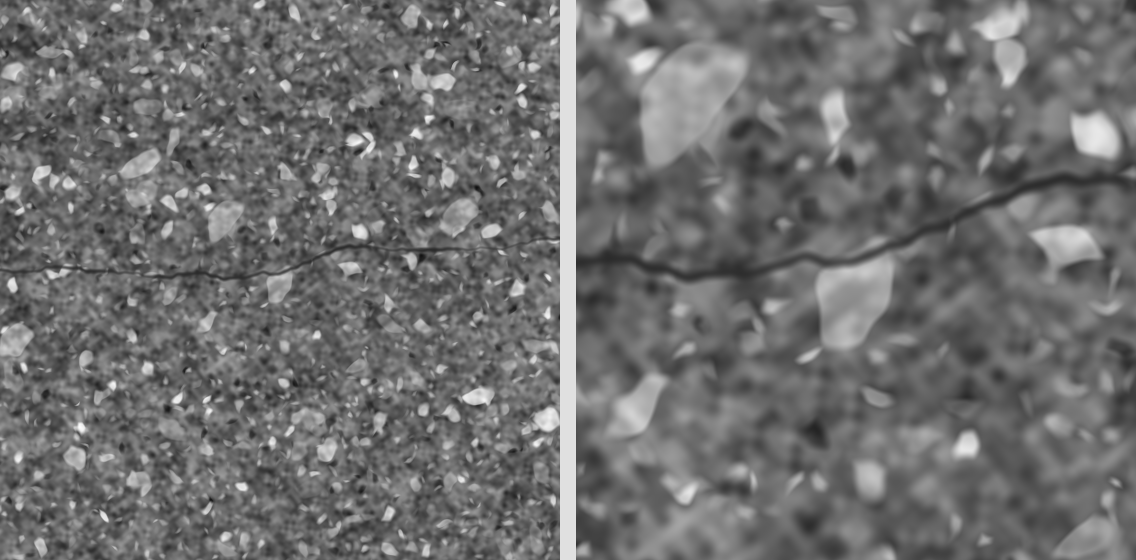
Left, the full canvas; right, a detail of the centre.
Give the GLSL for this texture, as a three.js fragment shader.

```glsl
// Greyscale section of a fine-grained rock: a mottled matrix with scattered pale
// rounded grains, small dark pores and one thin wandering crack across the middle.
// Noise octaves make the matrix; jittered cells of soft polygons make the grains.

varying vec2 vUv;

const float MATRIX_GREY = 0.392;
const float COARSE_MOTTLE = 0.13;
const float MEDIUM_MOTTLE = 0.24;
const float FINE_MOTTLE = 0.21;
const float GRAIN_MOTTLE = 0.75;   // share of the matrix mottle kept inside grains
const float EDGE = 0.0037;         // half width of the soft grain outline
const float CORNER_POWER = 7.0;    // higher gives sharper grain corners
const float OUTLINE_WARP = 0.009;
const float CRACK_GREY = 0.16;
const float CRACK_HEIGHT = 0.521;
const float CRACK_RISE = 0.036;
const float CRACK_WIDTH = 0.0056;
const float TAU = 6.2831853;

float hash(vec2 p) {
  vec3 q = fract(p.xyx * 0.1031);
  q += dot(q, q.yzx + 33.33);
  return fract((q.x + q.y) * q.z);
}

float noise(vec2 p) {
  vec2 i = floor(p);
  vec2 f = fract(p);
  f = f * f * (3.0 - 2.0 * f);
  float low = mix(hash(i), hash(i + vec2(1.0, 0.0)), f.x);
  float high = mix(hash(i + vec2(0.0, 1.0)), hash(i + vec2(1.0, 1.0)), f.x);
  return mix(low, high, f.y);
}

vec2 rotate(vec2 p, float angle) {
  float c = cos(angle);
  float s = sin(angle);
  return vec2(c * p.x - s * p.y, s * p.x + c * p.y);
}

// Signed mottle around zero; each octave is turned to hide its lattice.
float mottle(vec2 p) {
  float coarse = noise(rotate(p, 0.5) * 28.0 + 11.0) - 0.5;
  float medium = noise(rotate(p, 0.2) * vec2(66.0, 84.0) + 137.0) - 0.5;
  float fine = noise(rotate(p, 0.9) * 124.0 + 271.0) - 0.5;
  return COARSE_MOTTLE * coarse + MEDIUM_MOTTLE * medium + FINE_MOTTLE * fine;
}

// Approximate distance to a six-sided polygon with rounded corners.
float pebble(vec2 p, float radius, vec2 id) {
  float sum = 0.000001;
  for (int k = 0; k < 6; k++) {
    float side = float(k);
    float angle = TAU * (side + 0.5 * hash(id + side * 7.3 + 3.1)) / 6.0;
    float reach = radius * mix(0.75, 1.2, hash(id + side * 5.7 + 41.0));
    float push = max(dot(p, vec2(cos(angle), sin(angle))) / reach, 0.0);
    sum += pow(push + 0.0001, CORNER_POWER);
  }
  return (pow(sum, 1.0 / CORNER_POWER) - 1.0) * radius;
}

// Lays one size class of grains over the grey; radius is in cell units.
float addGrains(float grey, vec2 p, float cells, float density,
                vec2 radius, vec2 tone, float texture) {
  vec2 home = floor(p * cells);
  for (int y = -1; y <= 1; y++) {
    for (int x = -1; x <= 1; x++) {
      vec2 cell = home + vec2(float(x), float(y));
      vec2 id = cell + cells * 3.7 + 50.0;
      if (hash(id) < density) {
        vec2 jitter = vec2(hash(id + 17.3), hash(id + 29.9));
        vec2 offset = p * cells - cell - mix(vec2(0.2), vec2(0.8), jitter);
        offset = rotate(offset, TAU * hash(id + 61.7));
        offset *= vec2(0.9, mix(1.0, 1.75, hash(id + 83.1)));
        float size = mix(radius.x, radius.y, hash(id + 97.5));
        float d = pebble(offset, size, id) / cells;
        float cover = 1.0 - smoothstep(-EDGE, EDGE, d);
        cover *= mix(0.75, 1.0, hash(id + 113.9));
        float shade = mix(tone.x, tone.y, hash(id + 131.3));
        grey = mix(grey, shade + GRAIN_MOTTLE * texture, cover);
      }
    }
  }
  return grey;
}

// Coverage of the crack, which thins and fades along its length.
float crack(vec2 p) {
  float height = CRACK_HEIGHT + CRACK_RISE * smoothstep(0.4, 0.72, p.x);
  height += 0.03 * (noise(vec2(p.x * 8.0, 5.0)) - 0.5);
  height += 0.010 * (noise(vec2(p.x * 30.0, 9.0)) - 0.5);
  height += 0.005 * (noise(vec2(p.x * 85.0, 33.0)) - 0.5);
  float vary = noise(vec2(p.x * 13.0, 21.0));
  float width = CRACK_WIDTH * mix(0.65, 1.3, vary);
  float line = 1.0 - smoothstep(0.0, width, abs(p.y - height));
  return line * mix(0.35, 1.0, vary);
}

void main() {
  vec2 p = vUv;
  float texture = mottle(p);
  float grey = MATRIX_GREY + texture;

  // Warp the plane slightly so grain outlines are uneven.
  vec2 warp = vec2(noise(p * 60.0 + 19.0), noise(p * 60.0 + 67.0)) - 0.5;
  vec2 q = p + OUTLINE_WARP * warp;

  // Faint ghost grains and pores, then pale grains from small to large.
  grey = addGrains(grey, q, 14.0, 0.16, vec2(0.20, 0.36), vec2(0.44, 0.56), texture);
  grey = addGrains(grey, q, 43.0, 0.08, vec2(0.20, 0.34), vec2(0.16, 0.25), texture);
  grey = addGrains(grey, q, 67.0, 0.21, vec2(0.24, 0.38), vec2(0.47, 0.76), texture);
  grey = addGrains(grey, q, 36.0, 0.21, vec2(0.22, 0.38), vec2(0.50, 0.90), texture);
  grey = addGrains(grey, q, 18.0, 0.18, vec2(0.20, 0.36), vec2(0.56, 0.88), texture);
  grey = addGrains(grey, q, 9.0, 0.09, vec2(0.24, 0.40), vec2(0.60, 0.74), texture);

  grey = mix(grey, CRACK_GREY, crack(p));
  gl_FragColor = vec4(vec3(clamp(grey, 0.0, 1.0)), 1.0);
}
```
